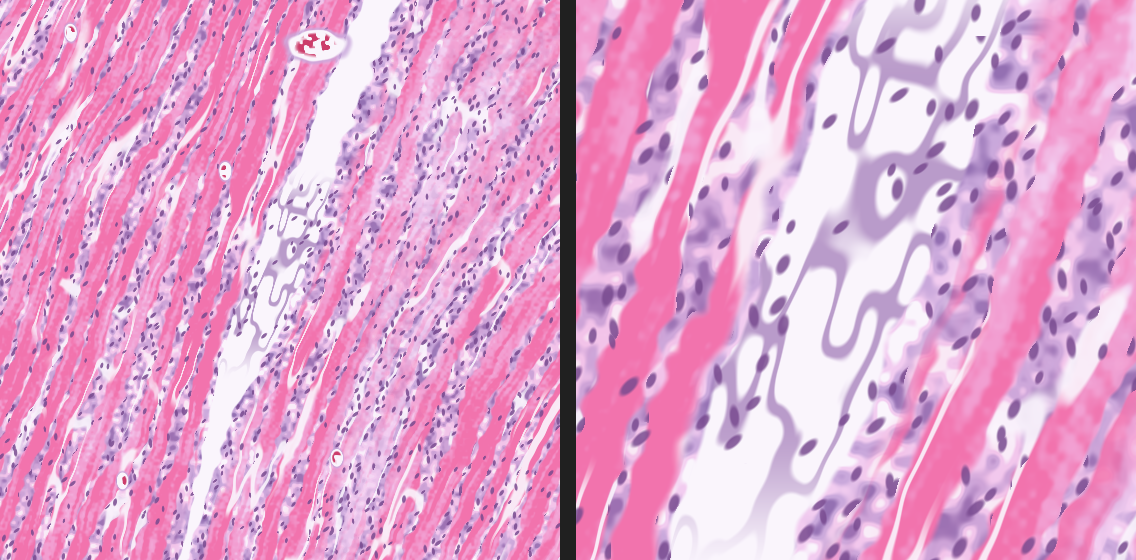
Left: the whole. Right: its middle third, enlarged.
This texture is drawn by a WebGL 1 fragment shader. Its source:

```glsl
precision highp float;
uniform vec2 u_resolution;

const vec3 DEEP_PINK = vec3(0.95, 0.45, 0.68);
const vec3 MID_PINK = vec3(0.95, 0.62, 0.82);
const vec3 PALE_PINK = vec3(0.95, 0.80, 0.94);
const vec3 GAP_WHITE = vec3(0.98, 0.96, 0.99);
const vec3 LILAC = vec3(0.79, 0.66, 0.86);
const vec3 PURPLE = vec3(0.58, 0.44, 0.70);
const vec3 NUCLEUS = vec3(0.47, 0.29, 0.56);
const vec3 BLOOD = vec3(0.80, 0.24, 0.42);
const float BUNDLES = 19.0;          // fibre bundles per canvas width
const vec2 NUCLEUS_CELL = vec2(0.017, 0.025);
const vec2 VESSEL_CENTRE = vec2(0.565, 0.918);
const vec2 VESSEL_RADIUS = vec2(0.055, 0.030);

float hash(vec2 p) {
  return fract(sin(dot(p, vec2(127.1, 311.7))) * 43758.55);
}

float noise(vec2 p) {
  vec2 i = floor(p), f = fract(p);
  f = f * f * (3.0 - 2.0 * f);
  return mix(mix(hash(i), hash(i + vec2(1, 0)), f.x),
             mix(hash(i + vec2(0, 1)), hash(i + vec2(1, 1)), f.x), f.y);
}

// Thin winding lines along the middle level of the noise
float ridge(vec2 p, float width) {
  return 1.0 - smoothstep(width * 0.4, width, abs(noise(p) - 0.5));
}

// x runs across the fibres (0 on the cleft), y along them
vec2 fibreCoords(vec2 p) {
  float across = p.x - 0.325 - p.y * (0.27 + 0.07 * p.y);
  across *= 1.0 - p.y * (across > 0.0 ? 0.42 : -0.2);
  float along = 0.93 * p.y + 0.37 * p.x;
  across += 0.016 * (noise(p * 6.0) - 0.5) + 0.007 * (noise(p * 24.0) - 0.5);
  across += 0.0018 * sin(along * 110.0 + 9.0 * noise(p * 14.0)) * noise(p * 9.0);
  return vec2(across, along);
}

vec3 fibreColor(float tone) {
  vec3 c = mix(DEEP_PINK, MID_PINK, smoothstep(0.15, 0.55, tone));
  return mix(c, PALE_PINK, smoothstep(0.55, 0.95, tone));
}

vec3 tissueColor(vec2 p, vec2 f) {
  float t = 0.55 * noise(p * 120.0) + 0.45 * noise(f * vec2(130.0, 45.0));
  vec3 c = mix(PURPLE, LILAC, smoothstep(0.18, 0.42, t));
  c = mix(c, PALE_PINK, smoothstep(0.44, 0.60, t));
  return mix(c, GAP_WHITE, smoothstep(0.64, 0.76, t));
}

// Two jittered layers of spindle shaped nuclei
float nuclei(vec2 p, float density) {
  float mask = 0.0;
  vec2 r = vec2(0.93 * p.x - 0.37 * p.y, 0.37 * p.x + 0.93 * p.y);
  for (int i = 0; i < 2; i++) {
    float layer = float(i);
    vec2 g = r / NUCLEUS_CELL + layer * vec2(7.4, 13.6);
    vec2 id = floor(g);
    vec2 jitter = vec2(hash(id + 3.1), hash(id + 8.7)) - 0.5;
    vec2 d = (fract(g) - 0.5 - 0.45 * jitter) * NUCLEUS_CELL;
    d.x += d.y * (hash(id + 5.3) - 0.5);
    float size = mix(0.7, 1.2, hash(id + 1.9));
    float spot = 1.0 - smoothstep(0.65, 1.25, length(d / vec2(0.0030, 0.0058)) / size);
    mask = max(mask, spot * step(hash(id + 17.0 * layer), density));
  }
  return mask;
}

vec3 addVessels(vec3 color, vec2 p) {
  for (int i = 0; i < 5; i++) {
    float k = float(i);
    vec2 centre = i == 0 ? VESSEL_CENTRE : vec2(hash(vec2(k, 2.3)), hash(vec2(k, 6.1)));
    vec2 radius = i == 0 ? VESSEL_RADIUS : vec2(0.012, 0.017);
    float d = length((p - centre) / radius) + 0.25 * (noise(p * 45.0) - 0.5);
    float cells = smoothstep(0.52, 0.64, noise(p * 130.0)) * (1.0 - smoothstep(0.55, 0.8, d));
    vec3 lumen = mix(GAP_WHITE, BLOOD, cells);
    color = mix(color, LILAC, 0.8 * (1.0 - smoothstep(1.0, 1.22, d)));
    color = mix(color, lumen, 1.0 - smoothstep(0.88, 1.0, d));
  }
  return color;
}

void main() {
  vec2 p = gl_FragCoord.xy / min(u_resolution.x, u_resolution.y);
  vec2 f = fibreCoords(p);

  // Pale band on the right, then streaked muscle bundles
  float band = 1.0 - smoothstep(0.03, 0.10, abs(f.x - mix(0.29, 0.17, p.y)));
  float pale = band * (0.45 + 0.55 * noise(f * vec2(22.0, 3.0)));
  float s = f.x * BUNDLES + 1.5 * (noise(f * vec2(7.0, 3.0)) - 0.5);
  float border = floor(s + 0.5);
  float tone = 0.36 + 0.42 * pale + 0.20 * (hash(vec2(floor(s), 4.0)) - 0.5);
  tone += 0.65 * (noise(f * vec2(170.0, 16.0)) - 0.5);
  tone += 0.45 * (noise(f * vec2(60.0, 7.0)) - 0.5) + 0.35 * (noise(p * 9.0) - 0.5);
  tone += 0.30 * (noise(p * 180.0) - 0.5);
  vec3 color = fibreColor(tone);

  // Ragged septa of loose tissue between bundles
  float swell = smoothstep(0.30, 0.85, noise(vec2(border * 7.3, f.y * 6.0)));
  float septumDist = abs(s - border) + 0.16 * (noise(p * 75.0) - 0.5);
  float septum = 1.0 - smoothstep(0.0, 0.09, septumDist - 0.03 - 0.22 * swell);
  vec3 tissue = tissueColor(p, f);
  color = mix(color, tissue, max(septum * 0.9, pale * 0.28));

  // Fine white slits along the fibres
  float gate = smoothstep(0.56, 0.70, noise(f * vec2(26.0, 7.0) + 31.0) + 0.22 * septum);
  color = mix(color, GAP_WHITE, 0.9 * gate * ridge(f * vec2(55.0, 9.0), 0.12));

  // Open cleft with a lilac rim and strands across its middle
  float halfWidth = 0.008 + 0.028 * smoothstep(0.1, 0.5, p.y) - 0.012 * smoothstep(0.6, 1.0, p.y);
  halfWidth *= 0.7 + 0.6 * noise(vec2(f.y * 8.0, 2.0));
  float cleftDist = abs(f.x) - halfWidth + 0.012 * (noise(p * 45.0) - 0.5);
  float rimWidth = f.x > 0.0 ? 0.034 : 0.016;
  float rim = 1.0 - smoothstep(rimWidth * 0.4, rimWidth, cleftDist);
  float cleft = 1.0 - smoothstep(0.0, 0.004, cleftDist);
  float middle = smoothstep(0.32, 0.42, p.y) * (1.0 - smoothstep(0.62, 0.70, p.y));
  float strands = middle * ridge(f * vec2(75.0, 24.0), 0.13);
  color = mix(color, tissue, rim);
  color = mix(color, mix(GAP_WHITE, LILAC * 0.92, strands), cleft);

  float density = 0.07 + 0.48 * max(septum, rim) + 0.22 * pale;
  density = mix(density, 0.25 * middle, cleft);
  color = mix(color, NUCLEUS, 0.85 * nuclei(p, density));
  gl_FragColor = vec4(addVessels(color, p), 1.0);
}
```
